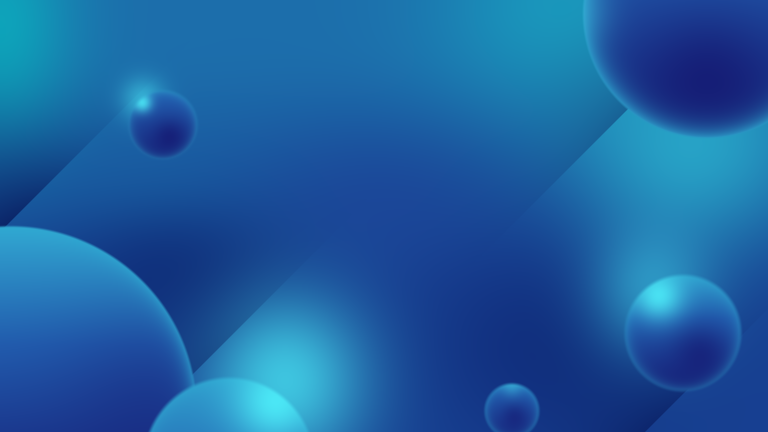
This background is drawn by a Shadertoy shader. Its source:

```glsl
const vec3 NAVY = vec3(0.08, 0.10, 0.45);
const vec3 BLUE = vec3(0.13, 0.36, 0.68);
const vec3 CYAN = vec3(0.22, 0.78, 0.88);
const vec3 GLOW = vec3(0.30, 0.92, 0.97);
const vec3 RIM = vec3(0.18, 0.66, 0.82);
const vec3 SHADOW = vec3(0.03, 0.10, 0.36);
const vec3 BASE_LOW = vec3(0.09, 0.25, 0.57);
const vec3 BASE_HIGH = vec3(0.11, 0.43, 0.67);
const float DARK_SIZE = 0.48;

// Soft colour patches: centre xy, radii xy
const int PATCHES = 10;
const vec4 PATCH_SHAPE[PATCHES] = vec4[](
    vec4(0.00, 0.93, 0.17, 0.28), vec4(1.32, 0.97, 0.30, 0.25),
    vec4(1.60, 0.66, 0.28, 0.24), vec4(0.35, 0.56, 0.30, 0.14),
    vec4(0.88, 0.52, 0.30, 0.20), vec4(0.42, 0.37, 0.28, 0.16),
    vec4(1.27, 0.20, 0.30, 0.22), vec4(0.66, 0.12, 0.19, 0.20),
    vec4(1.51, 0.33, 0.14, 0.16), vec4(0.33, 0.77, 0.05, 0.05));
// Patch colour and opacity
const vec4 PATCH_TINT[PATCHES] = vec4[](
    vec4(0.05, 0.66, 0.74, 0.95), vec4(0.10, 0.65, 0.77, 0.85),
    vec4(0.16, 0.68, 0.80, 0.85), vec4(0.10, 0.40, 0.66, 0.60),
    vec4(0.11, 0.27, 0.60, 0.75), vec4(0.05, 0.16, 0.46, 0.70),
    vec4(0.06, 0.17, 0.48, 0.80), vec4(0.27, 0.86, 0.93, 0.85),
    vec4(0.22, 0.75, 0.87, 0.70), vec4(0.25, 0.80, 0.90, 0.70));

// Diagonal folds: offset, strongest point along fold, width, strength
const int FOLDS = 4;
const float FOLD_LENGTH = 0.35;
const vec4 FOLD[FOLDS] = vec4[](
    vec4(-0.463, 0.46, 0.25, 0.80), vec4(0.706, 2.20, 0.20, 0.42),
    vec4(0.3125, 0.60, 0.25, 0.45), vec4(1.493, 1.49, 0.18, 0.65));

// Spheres: centre xy, radius, edge softness relative to radius
const int SPHERES = 6;
const vec4 SPHERE[SPHERES] = vec4[](
    vec4(0.025, 0.046, 0.430, 0.004), vec4(0.530, -0.072, 0.197, 0.020),
    vec4(0.377, 0.711, 0.079, 0.060), vec4(1.637, 0.968, 0.287, 0.006),
    vec4(1.581, 0.229, 0.134, 0.030), vec4(1.185, 0.049, 0.0625, 0.050));
// Tone at the bottom, tone at the top, rim sharpness, rim strength
const vec4 SURFACE[SPHERES] = vec4[](
    vec4(-0.25, 0.85, 22.0, 0.75), vec4(0.40, 0.80, 12.0, 0.55),
    vec4(0.05, 0.55, 7.0, 0.50), vec4(0.00, 0.65, 9.0, 0.85),
    vec4(0.00, 0.80, 9.0, 0.50), vec4(0.10, 0.55, 7.0, 0.50));
// Highlight centre xy, size, strength, in sphere units
const vec4 HIGHLIGHT[SPHERES] = vec4[](
    vec4(0.0, 1.0, 0.4, 0.0), vec4(0.55, 0.73, 0.50, 0.95),
    vec4(-0.60, 0.65, 0.28, 0.85), vec4(-1.0, 0.0, 0.25, 0.2),
    vec4(-0.42, 0.65, 0.42, 0.90), vec4(0.0, 0.95, 0.40, 0.35));
// Dark core centre xy, strength
const vec3 CORE[SPHERES] = vec3[](
    vec3(0.75, 0.05, 0.35), vec3(0.0, -0.8, 0.0), vec3(0.20, -0.35, 0.75),
    vec3(0.0, -0.55, 0.80), vec3(0.30, -0.35, 0.65), vec3(0.10, -0.20, 0.55));

float bell(vec2 v) {
    return exp(-dot(v, v));
}

vec3 toneRamp(float t) {
    t = clamp(t, 0.0, 1.0) * 2.0;
    return t < 1.0 ? mix(NAVY, BLUE, t) : mix(BLUE, CYAN, t - 1.0);
}

vec3 backdrop(vec2 p, float pixel) {
    vec3 col = mix(BASE_LOW, BASE_HIGH, smoothstep(0.3, 0.9, p.y));
    for (int i = 0; i < PATCHES; i++) {
        vec4 s = PATCH_SHAPE[i];
        col = mix(col, PATCH_TINT[i].rgb, PATCH_TINT[i].a * bell((p - s.xy) / s.zw));
    }
    // Each fold shades the side above its edge
    for (int i = 0; i < FOLDS; i++) {
        vec4 f = FOLD[i];
        float d = f.x - (p.x - p.y);
        float along = (p.x + p.y - f.y) / FOLD_LENGTH;
        float shade = exp(-max(d, 0.0) / f.z - along * along);
        col = mix(col, SHADOW, f.w * shade * smoothstep(-pixel, pixel, d));
    }
    return col;
}

vec3 addSphere(vec3 col, vec2 p, int i, float pixel) {
    vec4 s = SPHERE[i];
    vec4 surface = SURFACE[i];
    vec4 light = HIGHLIGHT[i];
    vec2 q = (p - s.xy) / s.z;
    float d = length(q);
    float soft = s.w + pixel / s.z;
    vec3 body = toneRamp(mix(surface.x, surface.y, 0.5 + 0.5 * q.y));
    body = mix(body, NAVY, CORE[i].z * bell((q - CORE[i].xy) / DARK_SIZE));
    body = mix(body, RIM, surface.w * pow(min(d, 1.0), surface.z));
    body = mix(body, GLOW, light.w * bell((q - light.xy) / light.z));
    return mix(col, body, 1.0 - smoothstep(1.0 - soft, 1.0 + soft, d));
}

void mainImage(out vec4 fragColor, in vec2 fragCoord) {
    vec2 p = fragCoord / iResolution.y;
    float pixel = 1.0 / iResolution.y;
    vec3 col = backdrop(p, pixel);
    for (int i = 0; i < SPHERES; i++) col = addSphere(col, p, i, pixel);
    fragColor = vec4(col, 1.0);
}
```
